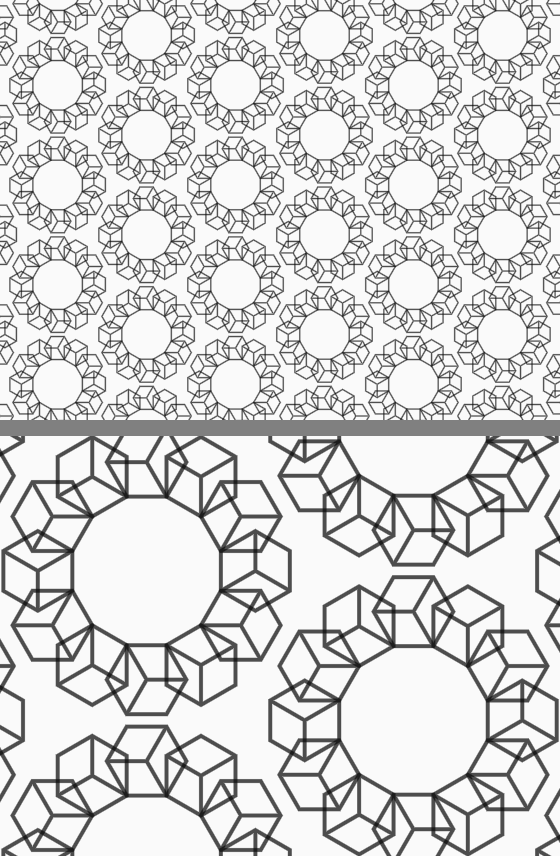
Top: the whole. Bottom: its middle third, enlarged.
Reproduce this pattern procedurally as a Shadertoy shader.

```glsl
// Staggered rosettes, each a ring of twelve overlapping wireframe cubes, in thin ink on pale paper.

// All lengths are fractions of the canvas height.
const vec2  PERIOD       = vec2(0.4236, 0.2373);  // two columns wide, one rosette tall
const vec2  FIRST_CENTER = vec2(0.1372, 0.0850);
const float CUBE_EDGE    = 0.0316;
const float LINE_HALF    = 0.00156;
const float SOFTNESS     = 0.6;                   // edge blur in pixels
const float INK_OPACITY  = 0.72;
const float CUBE_COUNT   = 12.0;
const vec3  PAPER        = vec3(0.98);
const vec3  INK          = vec3(0.04);
const float TAU          = 6.2831853;

vec2 rotate(vec2 p, float angle) {
    float c = cos(angle), s = sin(angle);
    return vec2(c * p.x - s * p.y, s * p.x + c * p.y);
}

// Offset from the closest point of a rectangular lattice.
vec2 latticeOffset(vec2 p) {
    return p - PERIOD * round(p / PERIOD);
}

// Distance from p to a segment running from the origin along +y.
float spokeDistance(vec2 p, float len) {
    return length(p - vec2(0.0, clamp(p.y, 0.0, len)));
}

// Hexagonal cube outline with three spokes to alternate corners.
float cubeDistance(vec2 p) {
    float outline = -1.0;
    float spokes = 1.0;
    for (int i = 0; i < 3; i++) {
        vec2 q = rotate(p, float(i) * TAU / 3.0);
        outline = max(outline, abs(q.x));
        spokes = min(spokes, spokeDistance(q, CUBE_EDGE));
    }
    return min(abs(outline - CUBE_EDGE * sqrt(3.0) * 0.5), spokes);
}

float lineCoverage(float d, float blur) {
    return clamp((LINE_HALF + blur - d) / (2.0 * blur), 0.0, 1.0);
}

// Paper left showing after the cubes around a rosette are drawn over each other.
float rosetteTransmission(vec2 p, float blur) {
    float sector = TAU / CUBE_COUNT;
    float nearest = round(atan(p.y, p.x) / sector);
    // Each cube rests on one side of a regular inner polygon.
    float ringRadius = CUBE_EDGE * 0.5 * (1.0 / tan(sector * 0.5) + sqrt(3.0));
    float transmission = 1.0;
    for (int k = -1; k <= 1; k++) {
        vec2 q = rotate(p, -(nearest + float(k)) * sector);
        float d = cubeDistance(q - vec2(ringRadius, 0.0));
        transmission *= 1.0 - INK_OPACITY * lineCoverage(d, blur);
    }
    return transmission;
}

void mainImage(out vec4 fragColor, in vec2 fragCoord) {
    vec2 p = fragCoord / iResolution.y - FIRST_CENTER;

    // Pick the closer rosette of the two interleaved lattices.
    vec2 a = latticeOffset(p);
    vec2 b = latticeOffset(p - 0.5 * PERIOD);
    vec2 local = dot(a, a) < dot(b, b) ? a : b;

    float transmission = rosetteTransmission(local, SOFTNESS / iResolution.y);
    fragColor = vec4(mix(INK, PAPER, transmission), 1.0);
}
```
